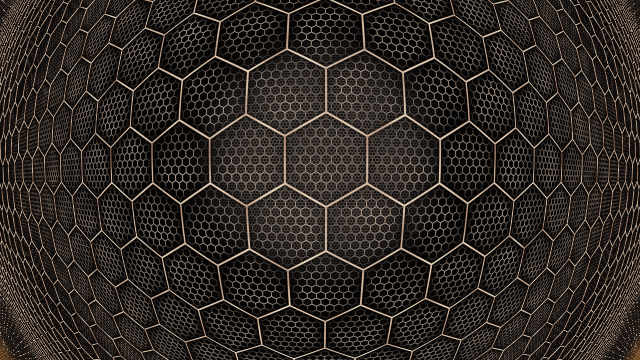
This pattern is drawn by a WebGL 1 fragment shader. Its source:

```glsl
precision highp float;

uniform vec2 u_resolution;

// Fisheye view of a tilted plane: canvas height is 1, one large cell is 1
const float LENS_RADIUS = 0.664;
const float PLANE_DEPTH = 2.87;
const float PLANE_TILT = 0.0855;
const vec2 PLANE_SHIFT = vec2(0.075, 0.0);
const float MIN_FACING = 0.02;
const float SLOPE_STEP = 0.0005;

// Mesh levels
const float FINE_SCALE = 8.0;
const float MICRO_SCALE = 24.0;
const float FRAME_HALF = 0.0145;
const float FINE_HALF = 0.050;
const float MICRO_HALF = 0.085;
const float MIN_HALF = 0.0014;

// Colours
const vec3 PIT = vec3(0.020, 0.015, 0.014);
const vec3 HAZE = vec3(0.080, 0.071, 0.065);
const vec3 STEEL = vec3(0.57, 0.515, 0.47);
const vec3 MICRO = vec3(0.38, 0.34, 0.315);
const vec3 COPPER = vec3(0.54, 0.39, 0.31);
const vec3 GOLD = vec3(0.88, 0.81, 0.72);
const vec3 AMBER = vec3(0.48, 0.30, 0.13);

vec2 hashGradient(vec2 cell) {
  float a = 6.2832 * fract(sin(dot(cell, vec2(127.1, 311.7))) * 4375.85);
  return vec2(cos(a), sin(a));
}

float gradientNoise(vec2 p) {
  vec2 i = floor(p), f = fract(p);
  vec2 w = f * f * (3.0 - 2.0 * f);
  vec2 e = vec2(1.0, 0.0);
  float low = mix(dot(hashGradient(i), f),
                  dot(hashGradient(i + e.xy), f - e.xy), w.x);
  float high = mix(dot(hashGradient(i + e.yx), f - e.yx),
                   dot(hashGradient(i + e.xx), f - e.xx), w.x);
  return mix(low, high, w.y);
}

// View ray in the frame of the plane; z tells how much it faces the plane
vec3 planeRay(vec2 p) {
  float r = max(length(p), 0.0001);
  float angle = r / LENS_RADIUS;
  vec3 ray = vec3(sin(angle) * p / r, cos(angle));
  float c = cos(PLANE_TILT), s = sin(PLANE_TILT);
  return vec3(ray.x, c * ray.y - s * ray.z, s * ray.y + c * ray.z);
}

vec2 planePoint(vec2 p) {
  vec3 ray = planeRay(p);
  return PLANE_DEPTH * ray.xy / max(ray.z, MIN_FACING) - PLANE_SHIFT;
}

// Upright hexagons of width 1: edge distance, then edge normal
vec3 hexEdge(vec2 p) {
  vec2 period = vec2(1.0, 1.7320508);
  vec2 a = mod(p + 0.5 * period, period) - 0.5 * period;
  vec2 b = mod(p, period) - 0.5 * period;
  vec2 c = dot(a, a) < dot(b, b) ? a : b;
  vec2 slant = vec2(0.5, 0.8660254);
  float side = abs(c.x), roof = dot(abs(c), slant);
  vec2 n = side > roof ? vec2(1.0, 0.0) : slant;
  vec2 s = vec2(c.x < 0.0 ? -1.0 : 1.0, c.y < 0.0 ? -1.0 : 1.0);
  return vec3(0.5 - max(side, roof), n * s);
}

// Wire coverage; dx and dy are the slopes of the plane point on the canvas
float wire(vec3 hex, float scale, float halfWidth, vec2 dx, vec2 dy) {
  float rate = scale * length(vec2(dot(hex.yz, dx), dot(hex.yz, dy)));
  float pixel = 1.0 / u_resolution.y;
  float w = max(halfWidth / rate, MIN_HALF);
  float soft = 0.6 * pixel;
  float line = 1.0 - smoothstep(w - soft, w + soft, hex.x / rate);
  line *= min(1.0, 2.2 * w / pixel);
  float average = min(0.16, 2.5 * w * rate);
  return mix(line, average, smoothstep(0.36, 0.85, pixel * rate));
}

void main() {
  vec2 p = (gl_FragCoord.xy - 0.5 * u_resolution) / u_resolution.y;
  vec2 q = planePoint(p);
  vec2 dx = (planePoint(p + vec2(SLOPE_STEP, 0.0)) - q) / SLOPE_STEP;
  vec2 dy = (planePoint(p + vec2(0.0, SLOPE_STEP)) - q) / SLOPE_STEP;
  float facing = planeRay(p).z;

  vec3 frameHex = hexEdge(q);
  float frame = wire(frameHex, 1.0, FRAME_HALF, dx, dy);
  float fine = wire(hexEdge(q * FINE_SCALE), FINE_SCALE, FINE_HALF, dx, dy);
  float micro = wire(hexEdge(q * MICRO_SCALE), MICRO_SCALE, MICRO_HALF, dx, dy);

  // Recessed meshes, darker toward each frame and away from the middle
  float center = smoothstep(0.84, 0.985, facing);
  float rim = 1.0 - smoothstep(0.10, 0.80, facing);
  float recess = smoothstep(-0.04, 0.22, frameHex.x);
  recess = mix(recess, 1.0, 0.5 * center);
  float patina = gradientNoise(q * 2.3 + 7.0);
  vec3 color = PIT + HAZE * center * recess;
  color = mix(color, MICRO, micro * center * 0.8);
  vec3 fineColor = mix(STEEL, COPPER, 0.35 * rim + 0.15 * patina);
  fineColor *= 1.0 + 0.6 * patina;
  color = mix(color, fineColor, fine * recess * mix(0.92, 0.34, rim));

  // Large frame: bright crest, copper flanks and a dark seat
  color *= 1.0 - 0.55 * exp(-frameHex.x * 32.0) * (1.0 - rim);
  float crest = 1.0 - smoothstep(0.003, FRAME_HALF, frameHex.x);
  float slope = abs(frameHex.z);
  float shine = clamp(0.35 + 0.4 * crest + 0.2 * slope + 0.7 * patina, 0.0, 1.0);
  vec3 frameColor = mix(COPPER, GOLD, shine) * mix(1.0, 0.9, rim);
  color = mix(color, frameColor, frame);

  // Warm horizon in the lower corners
  float horizon = 1.0 - smoothstep(0.0, 0.07, facing);
  color = mix(color, AMBER, 0.7 * horizon);
  gl_FragColor = vec4(color, 1.0);
}
```
